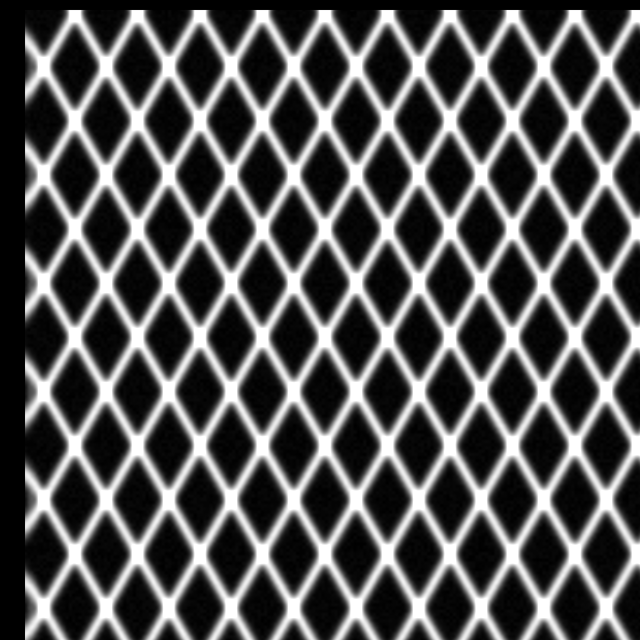
This pattern is drawn by a three.js fragment shader. Its source:

```glsl
varying vec2 vUv;

const vec2 CELL = vec2(0.09766, 0.16927);      // diamond width and height
const vec2 KNOT = vec2(0.1172, 0.9805);        // one crossing of the wires
const vec2 FRAME = vec2(0.0391, 0.9844);       // left and top limits of the mesh
const float WIRE_SIGMA = 0.0064;
const float WIRE_LEVEL = 0.91;
const float GRAIN_SCALE = 200.0;
const float GRAIN_LEVEL = 0.035;
const float EDGE_BLUR = 0.001;

float hash(vec2 p) {
  vec3 q = fract(vec3(p.xyx) * 0.1031);
  q += dot(q, q.yzx + 33.33);
  return fract((q.x + q.y) * q.z);
}

float valueNoise(vec2 p) {
  vec2 i = floor(p);
  vec2 f = fract(p);
  f = f * f * (3.0 - 2.0 * f);
  float low = mix(hash(i), hash(i + vec2(1.0, 0.0)), f.x);
  float high = mix(hash(i + vec2(0.0, 1.0)), hash(i + vec2(1.0)), f.x);
  return mix(low, high, f.y);
}

float bell(float d, float sigma) {
  return exp(-0.5 * d * d / (sigma * sigma));
}

// Signed offset from the nearest whole number
float nearestOffset(float t) {
  return fract(t + 0.5) - 0.5;
}

// Two crossing families of soft wires, summed so the knots brighten
float diamondMesh(vec2 p, vec2 cell, float sigma) {
  vec2 q = p / cell;
  float spacing = 1.0 / length(1.0 / cell);
  float rising = nearestOffset(q.x - q.y) * spacing;
  float falling = nearestOffset(q.x + q.y) * spacing;
  return bell(rising, sigma) + bell(falling, sigma);
}

// Flattens the wires as they meet the left limit
vec2 bendAtEdge(vec2 p, float left) {
  float reach = max(left + 0.0208 - p.x, 0.0);
  return p + vec2(13.8 * reach * reach, 0.0);
}

// Faint glow between the wire ends at the left limit
float edgeGlow(vec2 p, float left) {
  float dy = nearestOffset((p.y - KNOT.y) / CELL.y + 0.5) * CELL.y;
  return 0.2 * bell(p.x - left - 0.009, 0.005) * bell(dy, 0.012);
}

void main() {
  float mesh = WIRE_LEVEL * diamondMesh(bendAtEdge(vUv, FRAME.x) - KNOT, CELL, WIRE_SIGMA);
  float grain = GRAIN_LEVEL * valueNoise(vUv * GRAIN_SCALE);
  float tone = min(mesh + edgeGlow(vUv, FRAME.x) + grain, 1.0);

  // Black margin at left and top
  float inside = smoothstep(-EDGE_BLUR, EDGE_BLUR, vUv.x - FRAME.x)
               * smoothstep(-EDGE_BLUR, EDGE_BLUR, FRAME.y - vUv.y);
  gl_FragColor = vec4(vec3(tone * inside), 1.0);
}
```
